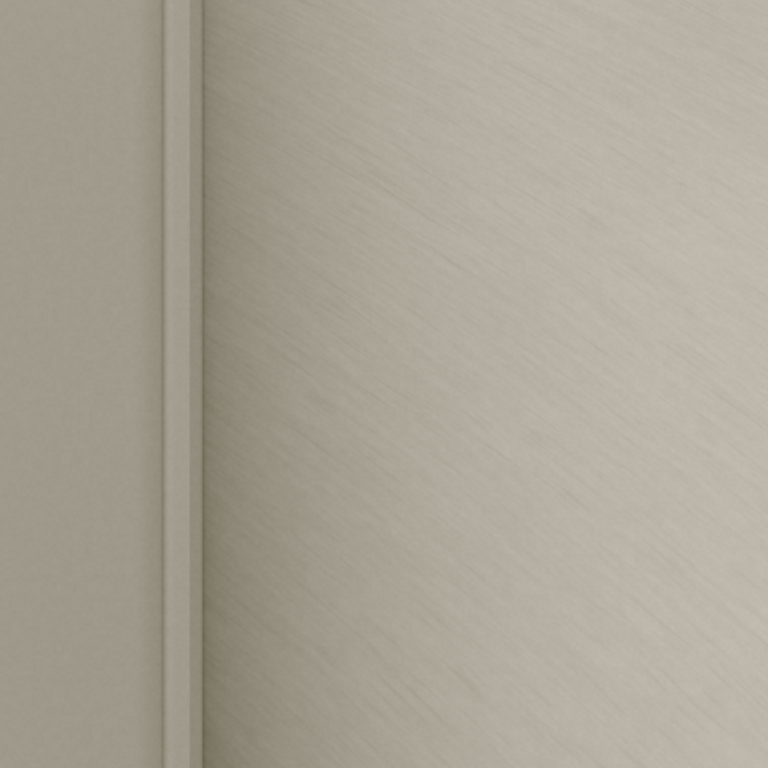
Give the GLSL for this texture, as a Shadertoy shader.

```glsl
// A painted panel with a narrow vertical moulding and a broad satin surface.
// Smooth tone ramps light the planes; curved, stretched gradient noise makes
// the brushed wood grain, and a finer isotropic noise adds paint texture.

#define DARK_PAINT vec3(0.50, 0.48, 0.41)
#define LIGHT_PAINT vec3(0.73, 0.71, 0.66)
#define GROOVE_X 0.213
#define RIDGE_X 0.247
#define PANEL_X 0.264
#define FALLOFF 0.25
#define GRAIN_AMOUNT 0.060
#define PORE_AMOUNT 0.075
#define SPECKLE_AMOUNT 0.055

vec2 hashGradient(vec2 cell) {
    vec3 p = fract(vec3(cell.xyx) * vec3(0.1031, 0.1030, 0.0973));
    p += dot(p, p.yzx + 33.33);
    float angle = 6.2832 * fract((p.x + p.y) * p.z);
    return vec2(cos(angle), sin(angle));
}

float gradientNoise(vec2 p) {
    vec2 i = floor(p), f = fract(p);
    vec2 w = f * f * f * (f * (f * 6.0 - 15.0) + 10.0);
    float a = dot(hashGradient(i), f);
    float b = dot(hashGradient(i + vec2(1, 0)), f - vec2(1, 0));
    float c = dot(hashGradient(i + vec2(0, 1)), f - vec2(0, 1));
    float d = dot(hashGradient(i + vec2(1, 1)), f - vec2(1, 1));
    return mix(mix(a, b, w.x), mix(c, d, w.x), w.y);
}

float softLine(float x, float center, float width) {
    float d = (x - center) / width;
    return exp(-d * d);
}

// Grain coordinates: x runs along the fibres, y across them.
// The downward slope of the fibres eases from 0.95 at the base to 0.50 on top.
vec2 grainSpace(vec2 p) {
    float slope = 0.95 - 0.45 * p.y;
    return vec2(p.x - p.y, p.x - log(slope) / 0.45);
}

float woodGrain(vec2 p) {
    vec2 g = grainSpace(p);
    g.y += 0.004 * gradientNoise(p * 9.0);
    float bands = gradientNoise(g * vec2(2.5, 18.0));
    float fibres = gradientNoise(g * vec2(7.0, 65.0) + 17.0);
    float fine = gradientNoise(g * vec2(22.0, 130.0) + 41.0);
    float pores = smoothstep(0.14, 0.48, gradientNoise(g * vec2(9.0, 85.0) + 73.0));
    float patches = 0.65 + 0.7 * gradientNoise(p * 5.0 + 9.0);
    return GRAIN_AMOUNT * (0.6 * bands + fibres + 0.8 * fine)
         - PORE_AMOUNT * pores * patches;
}

// Tones: 0 is DARK_PAINT and 1 is LIGHT_PAINT.
float leftTone(vec2 p) {
    float tone = 0.53 + 0.06 * (p.y - 0.5) + 0.10 * pow(p.y - 0.5, 2.0);
    return tone - 0.20 * smoothstep(0.17, GROOVE_X, p.x);
}

float mouldingTone(vec2 p, float aa) {
    float front = 0.57 + 0.05 * (p.y - 0.5);
    float side = 0.31 + 0.06 * (p.y - 0.5);
    float tone = mix(front, side, smoothstep(-aa, aa, p.x - RIDGE_X));
    return tone + 0.06 * softLine(p.x, 0.222, 0.004);
}

float panelTone(vec2 p) {
    float t = max(p.x - PANEL_X, 0.0);
    float tone = 0.11 + 1.0 * (1.0 - exp(-t / FALLOFF));
    tone += 0.28 * (p.y - 0.45) * exp(-t / 0.35);
    tone -= 0.10 * smoothstep(0.65, 1.0, p.y) * smoothstep(0.3, 0.75, t);
    tone -= 0.16 * exp(-t / 0.012);
    return tone + woodGrain(p);
}

void mainImage(out vec4 fragColor, in vec2 fragCoord) {
    vec2 p = fragCoord / iResolution.xy;
    float aa = max(1.0 / iResolution.x, 0.0015);

    // Join the three planes.
    float tone = mix(leftTone(p), mouldingTone(p, aa),
                     smoothstep(-aa, aa, p.x - GROOVE_X));
    tone = mix(tone, panelTone(p), smoothstep(-aa, aa, p.x - PANEL_X));

    // Recessed seams.
    tone -= 0.28 * softLine(p.x, GROOVE_X, 0.0035);
    tone -= 0.24 * softLine(p.x, PANEL_X, 0.0028);

    // Fine paint texture and broad, faint unevenness.
    tone += SPECKLE_AMOUNT * gradientNoise(p * 190.0);
    tone += 0.04 * gradientNoise(p * 75.0 + 31.0);
    tone += 0.03 * gradientNoise(p * 3.0 + 5.0);

    fragColor = vec4(mix(DARK_PAINT, LIGHT_PAINT, tone), 1.0);
}
```
